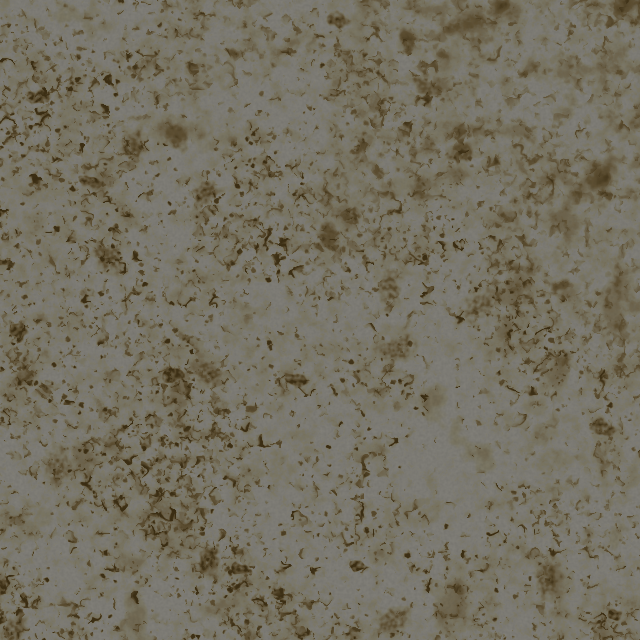
Give the GLSL for this texture, as a WebGL 1 fragment shader.

```glsl
precision highp float;
// Stained tissue under a microscope: a pale grey ground with brown specks,
// short winding fibres and granular cell bodies, drifting out of focus toward
// the upper right. Built from gradient noise ridges and jittered cell grids.

uniform vec2 u_resolution;

const vec3 GROUND = vec3(0.487, 0.480, 0.455);
const vec3 WARM   = vec3(0.468, 0.452, 0.380);
const vec3 TAN    = vec3(0.425, 0.388, 0.300);
const vec3 BROWN  = vec3(0.355, 0.300, 0.190);
const vec3 DARK   = vec3(0.230, 0.178, 0.075);

vec2 hash2(vec2 p) {
  vec3 q = fract(p.xyx * vec3(0.1031, 0.1030, 0.0973));
  q += dot(q, q.yzx + 33.33);
  return fract((q.xx + q.yz) * q.zy);
}

vec2 unitVector(float turn) {
  float a = 6.2832 * turn;
  return vec2(cos(a), sin(a));
}

float cornerSlope(vec2 cell, vec2 offset) {
  return dot(unitVector(hash2(cell).x), offset);
}

float gradientNoise(vec2 p) {
  vec2 i = floor(p), f = p - i;
  vec2 u = f * f * f * (f * (f * 6.0 - 15.0) + 10.0);
  vec2 e = vec2(1.0, 0.0);
  float low = mix(cornerSlope(i, f), cornerSlope(i + e.xy, f - e.xy), u.x);
  float high = mix(cornerSlope(i + e.yx, f - e.yx), cornerSlope(i + e.xx, f - e.xx), u.x);
  return mix(low, high, u.y);
}

float fbm(vec2 p) {
  float sum = 0.0, amp = 0.6;
  for (int i = 0; i < 4; i++) {
    sum += amp * gradientNoise(p);
    p = mat2(1.6, 1.2, -1.2, 1.6) * p + 19.7;
    amp *= 0.5;
  }
  return sum;
}

// Broken noise ridges: thin ragged strands inside a faint halo of stain.
float fibres(vec2 p, float scale, float density, float blur) {
  vec2 q = p * scale;
  q += 0.35 * vec2(gradientNoise(q * 1.7 + 5.3), gradientNoise(q * 1.7 + 41.9));
  q += 0.16 * vec2(gradientNoise(q * 4.1 + 8.6), gradientNoise(q * 4.1 + 27.2));
  float mask = gradientNoise(q * 1.1 + 73.1) - mix(0.34, -0.03, density);
  float width = 0.14 * smoothstep(0.0, 0.16, mask) + 0.001;
  float ridge = abs(gradientNoise(q));
  float tone = 0.68 + 0.9 * gradientNoise(q * 0.6 + 11.0) + 0.4 * gradientNoise(q * 3.0);
  float core = 1.0 - smoothstep(width * mix(0.2, 0.0, blur), width * (1.1 + blur), ridge);
  core *= smoothstep(0.0, 0.06, mask) * clamp(tone, 0.3, 1.0) * (1.0 - 0.3 * blur);
  float halo = exp(-22.0 * ridge * ridge) * smoothstep(-0.06, 0.2, mask);
  return max(core, 0.38 * halo);
}

// Scattered round grains, one possible grain per grid cell.
float grains(vec2 p, float scale, float chance, float soft) {
  vec2 q = p * scale;
  q += 0.3 * vec2(gradientNoise(q * 1.9), gradientNoise(q * 1.9 + 33.0));
  vec2 cell = floor(q);
  float stain = 0.0;
  for (int y = -1; y <= 1; y++) {
    for (int x = -1; x <= 1; x++) {
      vec2 id = cell + vec2(float(x), float(y));
      vec2 kind = hash2(id + 91.0);
      float radius = mix(0.14, 0.36, kind.y * kind.y);
      float d = length(q - id - hash2(id));
      float disc = 1.0 - smoothstep(radius - soft, radius + soft, d);
      stain = max(stain, disc * step(kind.x, chance) * mix(0.6, 1.0, hash2(id + 37.0).x));
    }
  }
  return stain;
}

// Rare larger oval bodies with ragged rims and granular interiors.
float bodies(vec2 p, float scale, float chance, float blur) {
  vec2 q = p * scale, cell = floor(q);
  float rim = 0.8 * gradientNoise(p * 75.0);
  float texture = 0.75 + 0.8 * gradientNoise(p * 150.0);
  float stain = 0.0;
  for (int y = -1; y <= 1; y++) {
    for (int x = -1; x <= 1; x++) {
      vec2 id = cell + vec2(float(x), float(y));
      vec2 kind = hash2(id + 57.0), axis = unitVector(hash2(id + 23.0).x);
      vec2 d = q - id - hash2(id + 7.0);
      d = vec2(dot(d, axis), 1.5 * dot(d, vec2(-axis.y, axis.x)));
      float soft = mix(0.2, 0.7, max(blur, kind.y * kind.y));
      float r = length(d) / mix(0.13, 0.29, kind.y) + rim;
      float oval = 1.0 - smoothstep(1.0 - soft, 1.0 + soft, r);
      stain = max(stain, oval * step(kind.x, chance) * mix(1.0, 0.65, kind.y));
    }
  }
  return stain * mix(texture, 0.75, blur);
}

float overlay(float a, float b) { return 1.0 - (1.0 - a) * (1.0 - b); }

vec3 stainColor(float s) {
  vec3 c = mix(GROUND, WARM, smoothstep(0.0, 0.25, s));
  c = mix(c, TAN, smoothstep(0.22, 0.48, s));
  c = mix(c, BROWN, smoothstep(0.45, 0.72, s));
  return mix(c, DARK, smoothstep(0.70, 1.0, s));
}

void main() {
  vec2 p = gl_FragCoord.xy / u_resolution.y;

  // Slow changes in crowding and focus
  float patches = fbm(p * 5.5 + 3.0);
  float clearing = exp(-45.0 * dot(p - vec2(0.74, 0.32), p - vec2(0.74, 0.32)));
  float density = clamp(0.58 + 1.5 * patches - 0.6 * clearing, 0.0, 1.0);
  float blur = smoothstep(1.1, 1.65, p.x + p.y + 0.7 * gradientNoise(p * 5.0 + 31.0));

  // Ground haze, defocused smears and fine mottling
  float fine = gradientNoise(p * 170.0) + 0.7 * gradientNoise(p * 290.0 + 9.0);
  float haze = 0.06 + 0.35 * fbm(p * 8.0 + 60.0) + 0.5 * fbm(p * 45.0 + 15.0);
  float smears = 0.4 * smoothstep(0.12, 0.42, fbm(p * 12.0 + 88.0));
  smears += 0.4 * blur * smoothstep(-0.02, 0.35, fbm(p * 22.0 + 44.0));
  float stain = clamp(haze + 0.19 * fine + 0.16 * (density - 0.5), 0.0, 1.0);
  stain = overlay(stain, smears);

  // Stained structures
  stain = overlay(stain, fibres(p, 36.0, density, blur));
  stain = overlay(stain, 0.8 * fibres(p + 4.7, 58.0, density, blur));
  stain = overlay(stain, grains(p, 82.0, 0.3 * density, mix(0.13, 0.25, blur)) * (1.0 - 0.6 * blur));
  stain = overlay(stain, 0.6 * grains(p + 2.3, 135.0, 0.2 * density, 0.16) * (1.0 - blur));
  stain = overlay(stain, bodies(p, 11.0, 0.3, blur));

  vec3 color = stainColor(stain) * (1.0 + 0.05 * fine);
  gl_FragColor = vec4(color, 1.0);
}
```
